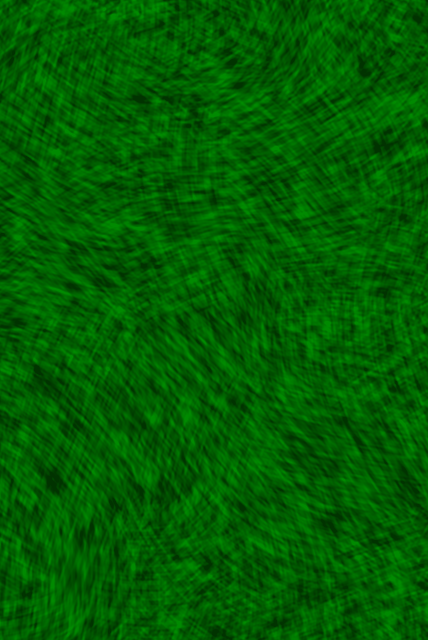
This texture is drawn by a Shadertoy shader. Its source:

```glsl
// Dense green fur of curved, cross-hatched brush strokes in overlapping patches.

const vec3 DARK_GREEN = vec3(0.004, 0.20, 0.0);
const vec3 BRIGHT_GREEN = vec3(0.0, 0.54, 0.0);

float hash(vec2 p) {
    return fract(sin(dot(p, vec2(127.1, 311.7))) * 43758.5453);
}

// Value noise centred on zero
float noise(vec2 p) {
    vec2 cell = floor(p);
    vec2 f = fract(p);
    f = f * f * (3.0 - 2.0 * f);
    float low = mix(hash(cell), hash(cell + vec2(1.0, 0.0)), f.x);
    float high = mix(hash(cell + vec2(0.0, 1.0)), hash(cell + vec2(1.0, 1.0)), f.x);
    return mix(low, high, f.y) - 0.5;
}

vec2 rotate(vec2 p, float angle) {
    float c = cos(angle);
    float s = sin(angle);
    return vec2(c * p.x + s * p.y, c * p.y - s * p.x);
}

// Long thin bristle marks running along x
float bristles(vec2 p, vec2 offset) {
    float coarse = noise(p * vec2(32.0, 165.0) + offset);
    float fine = noise(p * vec2(48.0, 285.0) + offset.yx);
    return 0.52 * coarse + 0.48 * fine;
}

// Blends patches of bristles, each with its own direction and bend
float brushLayer(vec2 p, float density, float seed) {
    vec2 grid = p * density;
    vec2 home = floor(grid);
    float total = 0.0;
    float energy = 0.0;
    for (int y = -1; y <= 1; y++) {
        for (int x = -1; x <= 1; x++) {
            vec2 cell = home + vec2(x, y);
            vec2 key = cell + seed;
            vec2 jitter = vec2(hash(key), hash(key + 17.3)) - 0.5;
            vec2 local = grid - (cell + 0.5 + 0.6 * jitter);
            float weight = 1.0 - smoothstep(0.25, 1.2, length(local));
            weight *= weight;

            local = rotate(local, 3.14159 * hash(key + 41.7));
            local.y += 0.6 * (hash(key + 73.9) - 0.5) * local.x * local.x;
            vec2 offset = 90.0 * vec2(hash(key + 5.1), hash(key + 9.4));
            total += weight * bristles(local / density, offset);
            energy += weight * weight;
        }
    }
    // Keeps the contrast even where patches overlap
    return total / sqrt(max(energy, 0.0001));
}

void mainImage(out vec4 fragColor, in vec2 fragCoord) {
    vec2 p = fragCoord / iResolution.y;

    // Crossing brush directions
    float tone = brushLayer(p, 4.5, 3.0)
               + brushLayer(p + 0.37, 5.5, 31.0)
               + brushLayer(p + 0.71, 6.5, 67.0);

    // Soft mottling beneath the strokes
    tone += 0.45 * noise(p * 72.0 + 11.0);
    tone += 0.22 * noise(rotate(p, 0.6) * 26.0 + 37.0);

    float light = clamp(0.495 + 0.74 * tone, 0.0, 1.0);
    fragColor = vec4(mix(DARK_GREEN, BRIGHT_GREEN, light), 1.0);
}
```
